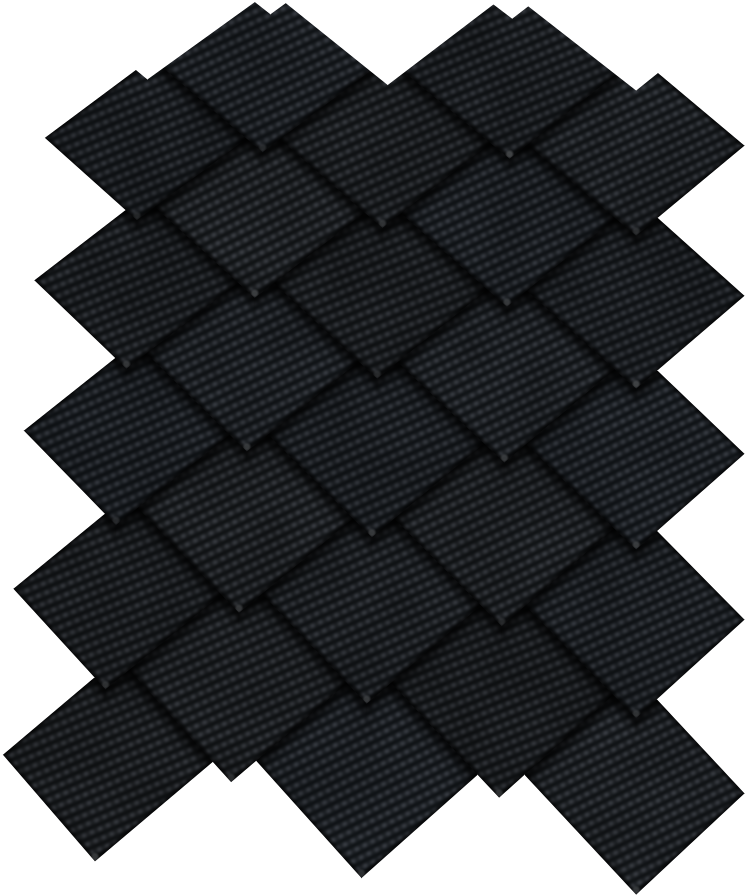
Reproduce this pattern procedurally as a WebGL 1 fragment shader.

```glsl
precision highp float;
// Overlapping dark woven shingles on white, in alternating rows of two and three.
// Rows are painted from the bottom up, each over the one below, with contact shadows;
// two invisible rows at the top cut the notched upper outline.
uniform vec2 u_resolution;

#define SHEET vec2(642.0, 768.0)
#define ROWS 10.0
#define TUCK 1.25
#define SHADOW_WIDTH 7.0
#define STRIPE_PITCH 8.0
#define DASH_PITCH 7.5
#define WEAVE_ANGLE 0.42
#define DARK_THREAD vec3(0.060, 0.070, 0.079)
#define LIGHT_THREAD vec3(0.180, 0.192, 0.212)
#define TIP_COLOUR vec3(0.30, 0.31, 0.32)

float cross2(vec2 a, vec2 b) { return a.x * b.y - a.y * b.x; }

float hash(vec2 p) {
  return fract(sin(dot(p, vec2(41.3, 289.1))) * 4375.85);
}

float noise(vec2 p) {
  vec2 i = floor(p), f = fract(p);
  f = f * f * (3.0 - 2.0 * f);
  return mix(mix(hash(i), hash(i + vec2(1, 0)), f.x),
             mix(hash(i + vec2(0, 1)), hash(i + vec2(1, 1)), f.x), f.y);
}

// Lower tip of a shingle; rows spread and tilt gently down the sheet.
vec2 tipPosition(float row, float column) {
  float fromRight = 2.0 - column;
  float x = 546.0 - fromRight * (212.0 + 2.25 * row) - 3.5 * column * fromRight;
  float y = 139.0 + 62.2 * row + 0.84 * row * row - fromRight * (5.7 + 0.95 * row);
  return vec2(x, y);
}

// Dashed diagonal threads, with a little tone and angle change per shingle.
vec3 weave(vec2 q, vec2 id, float pixel) {
  float tone = hash(id);
  float angle = WEAVE_ANGLE + 0.08 * (tone - 0.5);
  float along = q.x * cos(angle) - q.y * sin(angle);
  float across = q.x * sin(angle) + q.y * cos(angle);
  float stripe = 0.5 + 0.5 * cos(6.2832 * across / STRIPE_PITCH);
  float dash = 0.5 + 0.5 * cos(6.2832 * along / DASH_PITCH);
  float thread = stripe * (0.45 + 0.55 * dash);
  thread = mix(thread, 0.36, smoothstep(2.0, 5.0, pixel));
  float wear = noise(q * 0.035 + id * 17.0) + 0.4 * noise(q * 0.25 + id * 5.0);
  vec3 colour = mix(DARK_THREAD, LIGHT_THREAD, thread);
  colour *= 0.83 + 0.16 * tone + 0.16 * wear;
  return colour + vec3(-0.004, 0.0, 0.006) * (hash(id + 3.0) - 0.3);
}

void main() {
  vec2 p = gl_FragCoord.xy / u_resolution * SHEET;
  p.y = SHEET.y - p.y;
  float pixel = SHEET.x / u_resolution.x;
  vec3 tile = DARK_THREAD;
  float coverage = 0.0;

  for (int k = 0; k < 12; k++) {
    float row = ROWS - 1.0 - float(k);
    float stagger = 0.5 * (1.0 - mod(row, 2.0));
    for (int i = 0; i < 3; i++) {
      float column = float(i) + stagger;
      if (column > 2.1) continue;

      // Parallelogram spanned by the two edges that leave the tip.
      vec2 q = p - tipPosition(row, column);
      vec2 leftEdge = vec2(-79.0 - 5.0 * column, -68.0 - 2.6 * row - 2.0 * column);
      vec2 rightEdge = vec2(97.0 - 2.0 * column, -71.0 - 1.2 * row - 2.5 * column);
      float area = cross2(leftEdge, rightEdge);
      float leftReach = column < 0.1 ? 1.0 : TUCK;
      float rightReach = column > 1.9 ? 1.0 : TUCK;
      float a = cross2(q, rightEdge) / length(rightEdge);
      float b = cross2(leftEdge, q) / length(leftEdge);
      float aFar = area / length(rightEdge) * leftReach - a;
      float bFar = area / length(leftEdge) * rightReach - b;
      float inside = min(min(a, b), min(aFar, bFar));
      float mask = smoothstep(-0.6 * pixel, 0.6 * pixel, inside);

      if (row < -0.5) {
        coverage *= 1.0 - mask;
      } else {
        // Contact shadow on the shingles below.
        float outside = max(-inside, 0.0);
        tile *= 1.0 - 0.72 * exp(-pow(outside / SHADOW_WIDTH, 2.0));

        // Woven face, dark rim and small worn tip.
        vec3 face = weave(q, vec2(row, column), pixel);
        face *= mix(0.35, 1.0, smoothstep(0.0, 4.5, inside));
        float tip = 1.0 - smoothstep(1.5, 4.5, length(q + vec2(0.0, 4.0)));
        face = mix(face, TIP_COLOUR, tip * (0.3 + 0.5 * hash(vec2(column, row))));
        tile = mix(tile, face, mask);
        coverage = max(coverage, mask);
      }
    }
  }
  gl_FragColor = vec4(mix(vec3(1.0), tile, coverage), 1.0);
}
```
